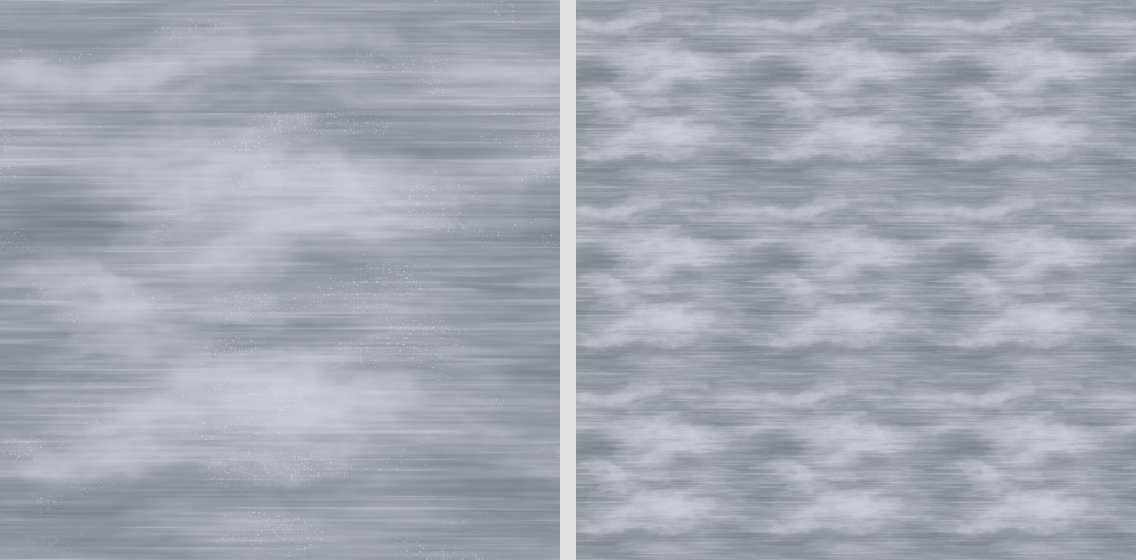
Left, the tile; right, the same tile 3 across and 3 down.
Reproduce this texture procedurally as a three.js fragment shader.

```glsl
// Brushed grey-blue mist: dark horizontal strokes under pale drifting clouds,
// with fine bright lines and patches of tiny flecks. Layers are wrapped gradient
// noise, row-shifted streak noise and a cellular grid, so the square tiles.
varying vec2 vUv;

const float TAU = 6.2831853;
const vec3 SLATE = vec3(0.46, 0.48, 0.52);
const vec3 PALE_MIST = vec3(0.79, 0.80, 0.84);

float hash(vec2 cell, float seed) {
  vec3 q = fract(cell.xyx * 0.1031 + seed * 0.1373);
  q += dot(q, q.yzx + 33.33);
  return fract((q.x + q.y) * q.z);
}

vec2 wrapCell(vec2 cell, vec2 period) {
  return floor(mod(cell + 0.5, period));
}

// Slope contribution of one lattice corner
float corner(vec2 cell, vec2 offset, vec2 period, float seed) {
  float angle = TAU * hash(wrapCell(cell, period), seed);
  return dot(vec2(cos(angle), sin(angle)), offset);
}

// Gradient noise around zero that repeats over the unit square;
// each seed shifts its lattice so grid lines of the layers never coincide
float gradientNoise(vec2 uv, vec2 period, float seed) {
  vec2 p = uv * period + fract(seed * vec2(0.618, 0.383));
  vec2 c = floor(p);
  vec2 f = p - c;
  vec2 w = f * f * f * (f * (f * 6.0 - 15.0) + 10.0);
  vec2 e = vec2(1.0, 0.0);
  float low = mix(corner(c, f, period, seed),
                  corner(c + e.xy, f - e.xy, period, seed), w.x);
  float high = mix(corner(c + e.yx, f - e.yx, period, seed),
                   corner(c + e.xx, f - e.xx, period, seed), w.x);
  return mix(low, high, w.y);
}

float layeredNoise(vec2 uv, vec2 period, float seed) {
  float sum = 0.0;
  float amplitude = 1.0;
  for (int i = 0; i < 5; i++) {
    sum += amplitude * gradientNoise(uv, period, seed + float(i));
    period *= 2.0;
    amplitude *= 0.5;
  }
  return sum;
}

// One row of smooth values, shifted so stroke ends never line up
float strokeRow(float x, float row, vec2 period, float seed) {
  row = wrapCell(vec2(row), period.yy).x;
  float p = x * period.x + period.x * hash(vec2(row, 7.0), seed);
  float c = floor(p);
  float left = wrapCell(vec2(c), period.xx).x;
  float right = wrapCell(vec2(c + 1.0), period.xx).x;
  return mix(hash(vec2(left, row), seed + 3.0),
             hash(vec2(right, row), seed + 3.0), smoothstep(0.0, 1.0, p - c));
}

// Long thin strokes from 0 to 1; period is strokes across and rows up
float strokes(vec2 uv, vec2 period, float seed) {
  float y = uv.y * period.y;
  float row = floor(y);
  return mix(strokeRow(uv.x, row, period, seed),
             strokeRow(uv.x, row + 1.0, period, seed),
             smoothstep(0.0, 1.0, y - row));
}

// Sparse round flecks of varied strength, one possible fleck per grid cell
float flecks(vec2 uv, float count, float density, float seed) {
  vec2 p = uv * count;
  vec2 cell = wrapCell(floor(p), vec2(count));
  vec2 center = 0.3 + 0.4 * vec2(hash(cell, seed), hash(cell, seed + 1.0));
  float strength = mix(0.3, 1.0, hash(cell, seed + 2.0));
  float spot = 1.0 - smoothstep(0.08, 0.42, length(fract(p) - center));
  return spot * strength * step(1.0 - density, hash(cell, seed + 4.0));
}

void main() {
  // Gentle tilt, ragged sideways smear and wispy cloud edges
  vec2 drift = vUv;
  drift.y += 0.018 * sin(TAU * (vUv.x + 0.2)) + 0.01 * sin(TAU * (2.0 * vUv.x + vUv.y));
  vec2 brushed = drift;
  brushed.x += 0.16 * (strokes(vUv, vec2(3.0, 110.0), 11.0) - 0.5);
  float curl = layeredNoise(vUv, vec2(9.0, 12.0), 21.0);
  vec2 wisp = drift + vec2(0.06, 0.012) * curl;
  wisp.y += 0.022 * layeredNoise(vUv, vec2(4.0, 6.0), 31.0);

  // Dark brushed ground and pale clouds
  float ground = layeredNoise(brushed, vec2(2.0, 7.0), 41.0);
  float mist = smoothstep(-0.15, 0.55, layeredNoise(wisp, vec2(2.0, 5.0), 53.0));
  float tone = 0.45 + 0.46 * ground + 0.36 * mist;

  // Strokes fade out inside the clouds
  float bare = 1.0 - 0.65 * mist;
  tone += 0.16 * bare * (strokes(vUv, vec2(3.0, 72.0), 61.0) - 0.5);
  tone += 0.2 * bare * (strokes(vUv, vec2(4.0, 240.0), 71.0) - 0.5);
  tone += 0.2 * bare * smoothstep(0.72, 1.0, strokes(vUv, vec2(4.0, 256.0), 83.0));

  // Powdery mottling and flecks gathered in flat patches
  float powder = layeredNoise(vUv, vec2(22.0, 26.0), 91.0);
  tone += mix(0.04, 0.1, mist) * powder;
  float patchMask = smoothstep(0.08, 0.5, layeredNoise(wisp, vec2(4.0, 13.0), 103.0));
  tone += 0.36 * flecks(vUv, 170.0, 0.2 * patchMask, 113.0);
  tone += 0.3 * flecks(vUv, 251.0, 0.36 * patchMask, 127.0);

  // Soft shoulder keeps detail in the palest and darkest parts
  float spread = tone - 0.5;
  tone = 0.5 + spread * inversesqrt(1.0 + 1.6 * spread * spread);
  gl_FragColor = vec4(mix(SLATE, PALE_MIST, tone), 1.0);
}
```
